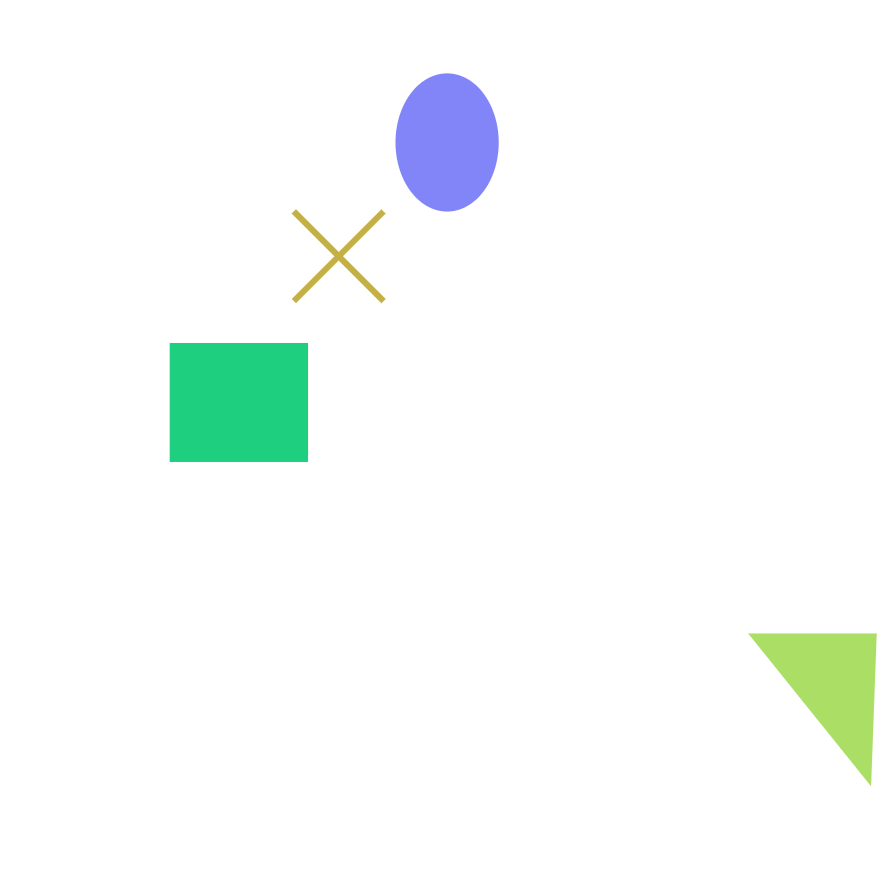
Reproduce this background procedurally as a Shadertoy shader.

```glsl
// Four flat shapes scattered on a white ground: an ellipse, a diagonal
// cross, a rectangle and a triangle. Each is a signed distance in canvas
// units, painted in turn with an edge about one pixel wide.

#define PAPER         vec3(1.0)
#define ELLIPSE_COLOR vec3(0.51, 0.52, 0.97)
#define CROSS_COLOR   vec3(0.77, 0.69, 0.27)
#define RECT_COLOR    vec3(0.12, 0.81, 0.50)
#define TRI_COLOR     vec3(0.665, 0.87, 0.395)
#define CROSS_ARM     0.0708
#define CROSS_HALF    0.0034

// Approximate ellipse distance: implicit value over its gradient length
float ellipseDist(vec2 p, vec2 radii) {
    float k = length(p / radii);
    float g = length(p / (radii * radii));
    return k * (k - 1.0) / max(g, 1e-4);
}

float boxDist(vec2 p, vec2 halfSize) {
    vec2 d = abs(p) - halfSize;
    return length(max(d, 0.0)) + min(max(d.x, d.y), 0.0);
}

// Two bars along the diagonals, folded into one by symmetry
float crossDist(vec2 p, float arm, float halfWidth) {
    vec2 q = abs(vec2(p.x + p.y, p.y - p.x)) * sqrt(0.5);
    if (q.y > q.x) q = q.yx;
    return boxDist(q, vec2(arm, halfWidth));
}

// Signed distance to the line a-b, positive on its left side
float lineSide(vec2 p, vec2 a, vec2 b) {
    vec2 e = normalize(b - a);
    return dot(p - a, vec2(-e.y, e.x));
}

// Corners in clockwise order
float triangleDist(vec2 p, vec2 a, vec2 b, vec2 c) {
    return max(lineSide(p, a, b), max(lineSide(p, b, c), lineSide(p, c, a)));
}

// Lay a colour over the canvas wherever the distance is negative
void paint(inout vec3 color, vec3 ink, float dist) {
    float pixel = 1.0 / iResolution.y;
    color = mix(color, ink, clamp(0.5 - dist / pixel, 0.0, 1.0));
}

void mainImage(out vec4 fragColor, in vec2 fragCoord) {
    vec2 p = fragCoord / iResolution.y;
    vec3 color = PAPER;

    // Upper shapes
    paint(color, ELLIPSE_COLOR, ellipseDist(p - vec2(0.499, 0.841), vec2(0.0576, 0.0771)));
    paint(color, CROSS_COLOR, crossDist(p - vec2(0.378, 0.714), CROSS_ARM, CROSS_HALF));

    // Rectangle at the left
    paint(color, RECT_COLOR, boxDist(p - vec2(0.2666, 0.5508), vec2(0.0772, 0.0664)));

    // Triangle at the lower right
    paint(color, TRI_COLOR, triangleDist(p, vec2(0.835, 0.293), vec2(0.9785, 0.293), vec2(0.9722, 0.1224)));

    fragColor = vec4(color, 1.0);
}
```
